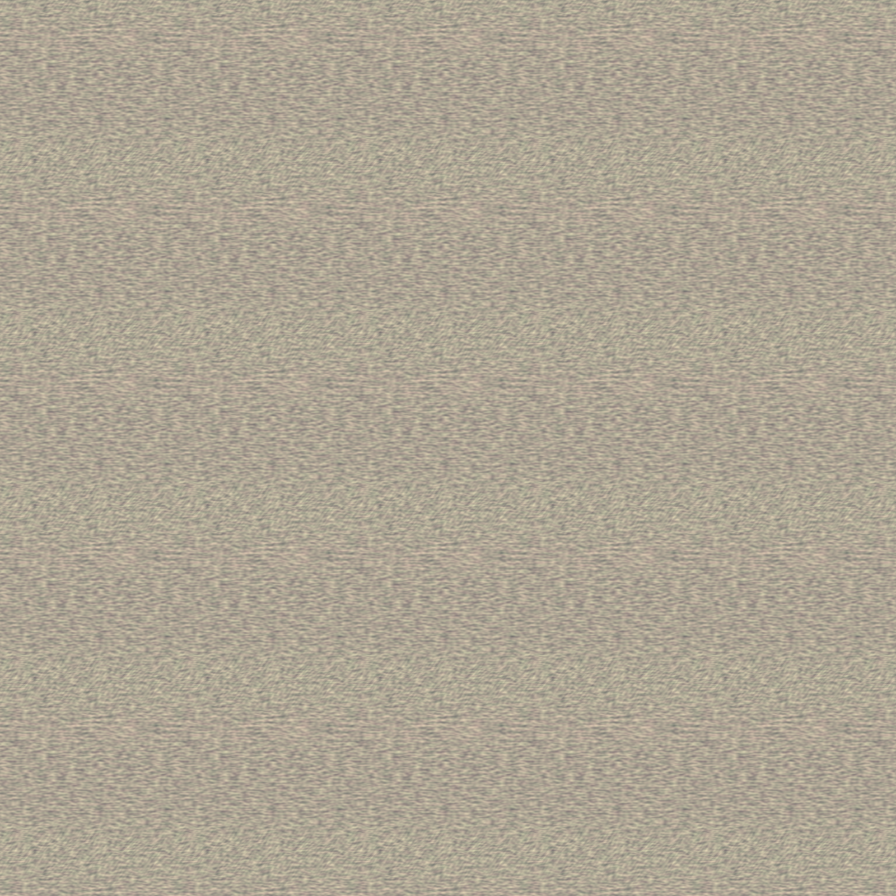
This texture is drawn by a three.js fragment shader. Its source:

```glsl
varying vec2 vUv;

const float TILES = 5.19;
const vec3 SHADOW = vec3(0.585, 0.559, 0.520);
const vec3 LIGHT = vec3(0.772, 0.732, 0.638);
const vec3 ROSE_SHIFT = vec3(0.017, -0.009, 0.006);

float hash(vec2 p) {
  vec3 q = fract(p.xyx * 0.1031);
  q += dot(q, q.yzx + 33.33);
  return fract((q.x + q.y) * q.z);
}

// Slope of one lattice corner, wrapped so that each tile repeats
float corner(vec2 cell, vec2 cells, vec2 offset, float seed) {
  vec2 wrapped = floor(mod(cell + 0.5, cells));
  float angle = 6.2832 * hash(wrapped + vec2(seed, seed * 3.0));
  return dot(vec2(cos(angle), sin(angle)), offset);
}

float gradientNoise(vec2 p, vec2 cells, float seed) {
  vec2 q = p * cells;
  vec2 i = floor(q);
  vec2 f = q - i;
  vec2 u = f * f * f * (f * (f * 6.0 - 15.0) + 10.0);
  vec2 e = vec2(1.0, 0.0);
  float low = mix(corner(i, cells, f, seed),
                  corner(i + e, cells, f - e, seed), u.x);
  float high = mix(corner(i + e.yx, cells, f - e.yx, seed),
                   corner(i + 1.0, cells, f - 1.0, seed), u.x);
  return mix(low, high, u.y);
}

// Soft-edged band between two heights of a tile
float band(float y, float start, float end, float blur) {
  return smoothstep(start - blur, start + blur, y)
       * (1.0 - smoothstep(end - blur, end + blur, y));
}

void main() {
  vec2 p = vUv * TILES + vec2(0.0, 0.095);

  // Horizontal zones: streaked rose, slanted olive, flat grey
  float y = fract(p.y + 0.03 + 0.04 * gradientNoise(p, vec2(5.0, 4.0), 3.0));
  float rose = band(y, 0.02, 0.16, 0.06);
  float olive = band(y, 0.22, 0.52, 0.12);
  float grey = band(y, 0.58, 0.99, 0.08);

  // Bend the grain slightly, and shear a second copy for slanted marks
  float bend = gradientNoise(p, vec2(9.0, 8.0), 11.0);
  vec2 w = p + vec2(0.0, bend * mix(0.006, 0.020, olive));
  vec2 sheared = vec2(w.x, w.y - w.x);

  // Short grains, fine flecks, slanted marks and long streaks
  float grain = gradientNoise(w, vec2(18.0, 66.0), 21.0);
  float fleck = gradientNoise(w, vec2(37.0, 76.0), 47.0);
  float slant = gradientNoise(sheared, vec2(32.0, 46.0), 61.0);
  float streak = gradientNoise(p, vec2(5.0, 56.0), 83.0);
  float shade = mix(0.95, 0.65, max(rose, olive)) * grain + 0.75 * fleck
              + 0.65 * olive * slant + mix(0.20, 0.75, rose) * streak;
  shade += 0.035 * olive - 0.04 * grey + 0.01 * rose;

  // Rose and olive tints drift apart from the shading
  float tint = 2.0 * gradientNoise(w, vec2(15.0, 60.0), 131.0)
             + 1.2 * streak * rose
             + 0.30 * rose - 0.18 * olive + 0.10 * grey;

  vec3 color = mix(SHADOW, LIGHT, 0.5 + shade) + ROSE_SHIFT * tint;
  gl_FragColor = vec4(color, 1.0);
}
```
